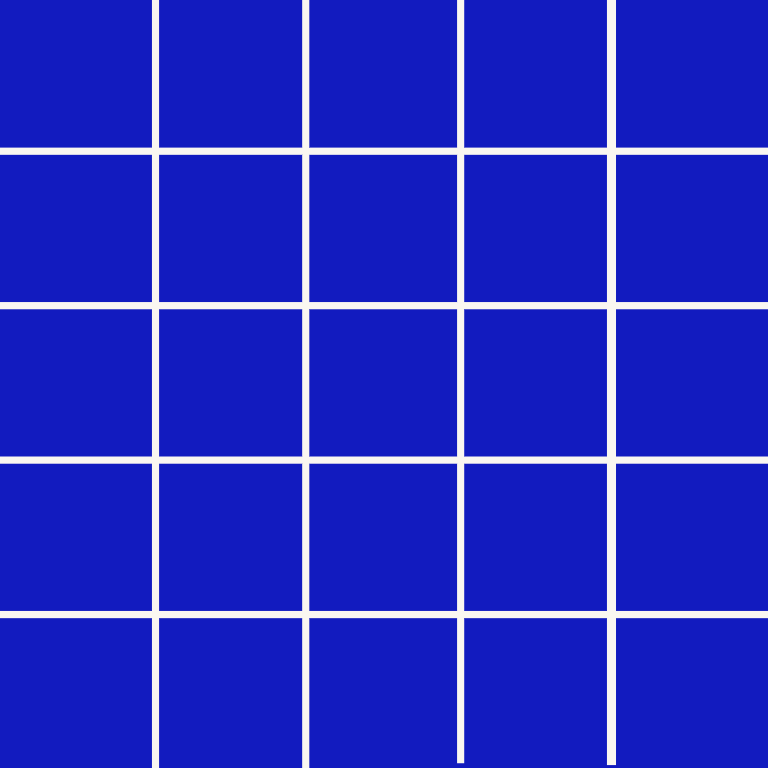
A Shadertoy shader for this pattern:

```glsl
const vec3 TILE_BLUE = vec3(0.07, 0.105, 0.75);
const vec3 GROUT_CREAM = vec3(0.98, 0.97, 0.945);
const int LINE_COUNT = 4;

// Coverage of a stripe, softened over one pixel
float stripe(float position, float center, float width, float pixel) {
    float edge = abs(position - center) - 0.5 * width;
    return clamp(0.5 - edge / pixel, 0.0, 1.0);
}

// Coverage of everything beyond a line's starting point
float after(float position, float start, float pixel) {
    return clamp(0.5 + (position - start) / pixel, 0.0, 1.0);
}

// Upright lines with uneven spacing, widths and lower ends
float columnLines(vec2 uv, vec4 centers, vec4 widths, vec4 starts, vec2 pixel) {
    float cover = 0.0;
    for (int i = 0; i < LINE_COUNT; i++) {
        float line = stripe(uv.x, centers[i], widths[i], pixel.x);
        cover = max(cover, line * after(uv.y, starts[i], pixel.y));
    }
    return cover;
}

// Evenly spaced level lines
float rowLines(float y, float first, float pitch, float width, float pixel) {
    float cover = 0.0;
    for (int i = 0; i < LINE_COUNT; i++) {
        cover = max(cover, stripe(y, first + pitch * float(i), width, pixel));
    }
    return cover;
}

void mainImage(out vec4 fragColor, in vec2 fragCoord) {
    vec2 uv = fragCoord / iResolution.xy;
    vec2 pixel = 1.0 / iResolution.xy;

    vec4 centers = vec4(0.2025, 0.3981, 0.5998, 0.7962);
    vec4 widths = vec4(0.0093, 0.0093, 0.0093, 0.0118);
    vec4 starts = vec4(-0.01, -0.01, 0.0062, 0.0038);

    float columns = columnLines(uv, centers, widths, starts, pixel);
    float rows = rowLines(uv.y, 0.1998, 0.2011, 0.0094, pixel.y);

    vec3 color = mix(TILE_BLUE, GROUT_CREAM, max(columns, rows));
    fragColor = vec4(color, 1.0);
}
```
